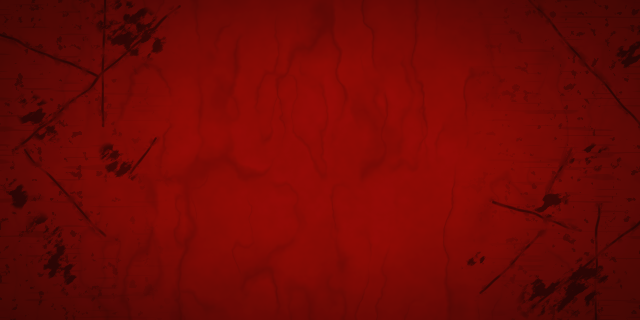
Give the GLSL for this texture, as a Shadertoy shader.

```glsl
// Worn crimson wall with soft vertical creases, scratched corners and a dark vignette.

float hash(vec2 p) {
    p = fract(p * vec2(0.1031, 0.1137));
    p += dot(p, p.yx + 33.33);
    return fract((p.x + p.y) * p.x * 7.13);
}

float noise(vec2 p) {
    vec2 i = floor(p), f = fract(p);
    f = f * f * (3.0 - 2.0 * f);
    return mix(mix(hash(i), hash(i + vec2(1, 0)), f.x),
               mix(hash(i + vec2(0, 1)), hash(i + vec2(1, 1)), f.x), f.y);
}

float fbm(vec2 p) {
    float sum = 0.0, amp = 0.5;
    for (int i = 0; i < 5; i++) {
        sum += amp * noise(p);
        p = mat2(1.6, 1.2, -1.2, 1.6) * p + 17.3;
        amp *= 0.5;
    }
    return sum / 0.97;
}

float segmentDistance(vec2 p, vec2 a, vec2 b) {
    vec2 pa = p - a, ba = b - a;
    return length(pa - ba * clamp(dot(pa, ba) / dot(ba, ba), 0.0, 1.0));
}

// Thin dark folds along the middle contour of stretched noise, shaded on one side
float creases(vec2 p, vec2 stretch) {
    vec2 warp = vec2(fbm(p * 7.0), fbm(p * 7.0 + 40.0)) - 0.5;
    vec2 q = (p + warp * vec2(0.12, 0.16)) * stretch;
    float h = noise(q) - 0.5;
    float fold = smoothstep(0.09, 0.0, abs(h));
    float shade = smoothstep(-0.02, 0.03, h) * smoothstep(0.3, 0.03, h);
    float broken = smoothstep(0.36, 0.62, fbm(p * 5.0 + stretch));
    return (0.65 * fold + 0.35 * shade) * broken;
}

// Long scratches: start and end of each
float scratches(vec2 p) {
    vec4 lines[11] = vec4[11](
        vec4(0.33, 1.02, 0.32, 0.61), vec4(0.56, 0.98, 0.05, 0.53),
        vec4(0.00, 0.89, 0.31, 0.76), vec4(0.08, 0.53, 0.33, 0.26),
        vec4(1.65, 1.01, 2.01, 0.60), vec4(1.79, 0.54, 1.70, 0.37),
        vec4(1.54, 0.37, 1.82, 0.28), vec4(2.01, 0.31, 1.64, 0.02),
        vec4(1.87, 0.36, 1.86, 0.00), vec4(1.50, 0.08, 1.70, 0.28),
        vec4(0.49, 0.57, 0.41, 0.46));
    vec2 q = p + 0.012 * (vec2(noise(p * 18.0), noise(p * 18.0 + 9.0)) - 0.5);
    float wear = smoothstep(0.28, 0.62, fbm(p * 24.0));
    float mark = 0.0;
    for (int i = 0; i < 11; i++) {
        float d = segmentDistance(q, lines[i].xy, lines[i].zw);
        mark = max(mark, smoothstep(0.0065, 0.001, d) * (0.3 + 0.7 * wear));
        mark = max(mark, 0.5 * smoothstep(0.022, 0.0, d) * smoothstep(0.5, 0.65, fbm(p * 45.0)));
    }
    return mark;
}

// Flaked areas: centre and radii, filled with slanted broken grain
float flakes(vec2 p) {
    vec4 spots[10] = vec4[10](
        vec4(0.41, 0.91, 0.12, 0.11), vec4(0.12, 0.63, 0.07, 0.09),
        vec4(0.37, 0.49, 0.06, 0.07), vec4(0.18, 0.20, 0.08, 0.15),
        vec4(1.98, 0.84, 0.06, 0.11), vec4(1.84, 0.50, 0.07, 0.06),
        vec4(1.78, 0.10, 0.17, 0.11), vec4(1.48, 0.18, 0.04, 0.04),
        vec4(0.04, 0.40, 0.05, 0.06), vec4(1.72, 0.36, 0.06, 0.05));
    float area = 0.0;
    for (int i = 0; i < 10; i++) {
        vec2 d = p - spots[i].xy;
        d.x += 0.45 * d.y * sign(1.0 - spots[i].x);
        area = max(area, 1.0 - length(d / spots[i].zw));
    }
    float grain = 0.5 * fbm(p * 32.0) + 0.5 * fbm(mat2(0.8, -0.6, 0.6, 0.8) * p * vec2(25.0, 65.0));
    return smoothstep(0.55, 0.68, grain + 0.19 * area) * smoothstep(0.0, 0.3, area);
}

void mainImage(out vec4 fragColor, in vec2 fragCoord) {
    vec2 uv = fragCoord / iResolution.xy;
    vec2 p = uv * vec2(2.0, 1.0);

    // Red ground with a wide vignette
    vec2 c = (uv - 0.5) * 2.0;
    float radius = length(c * vec2(1.0, 0.85));
    float red = mix(0.565, 0.26, smoothstep(0.3, 1.4, radius));
    red *= 1.0 + 0.09 * (fbm(p * 9.0) - 0.5) + 0.06 * (fbm(p * 40.0) - 0.5);

    // Creases fade toward the left and right ends
    float middle = 1.0 - 0.7 * smoothstep(0.5, 1.0, abs(c.x));
    float fold = max(creases(p, vec2(11.0, 3.2)), 0.7 * creases(p + 5.0, vec2(17.0, 6.0)));
    red *= 1.0 - 0.17 * fold * middle;

    // Fine horizontal hairlines and specks gather at the sides
    float side = smoothstep(0.35, 0.9, abs(c.x));
    float hairline = smoothstep(0.76, 0.9, noise(p * vec2(9.0, 130.0)));
    float speck = smoothstep(0.66, 0.76, fbm(p * 48.0 + 3.0));
    float damage = max(scratches(p), flakes(p));
    damage = max(damage, side * max(0.22 * hairline, 0.6 * speck));
    red *= 1.0 - 0.5 * damage;

    fragColor = vec4(red, 0.012 + 0.05 * red, 0.012 + 0.017 * red, 1.0);
}
```
